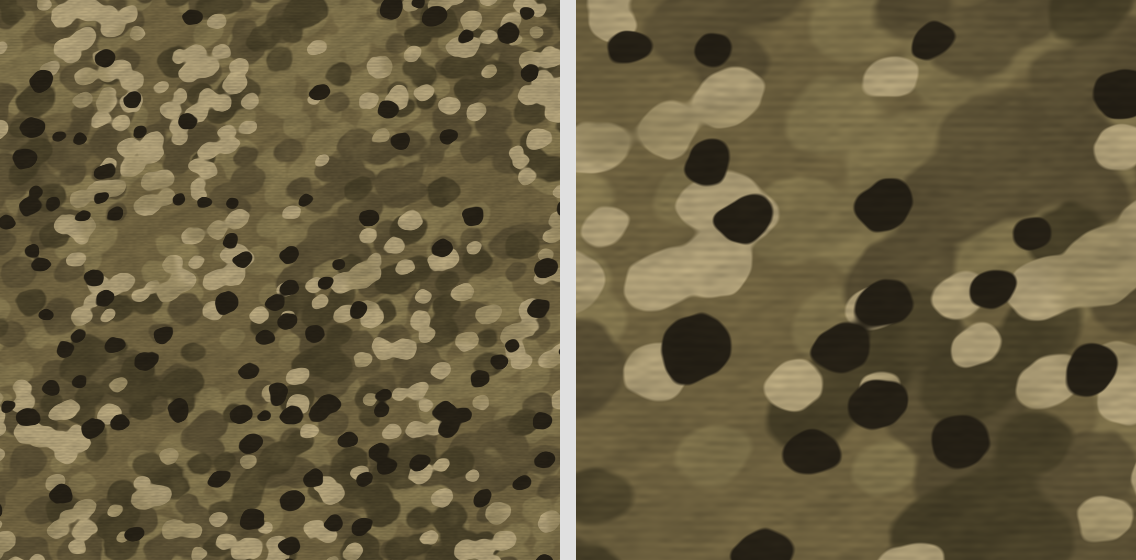
Left, the full canvas; right, a detail of the centre.
Give the GLSL for this pattern, as a WebGL 2 fragment shader.

```glsl
#version 300 es
precision highp float;

#define TOP_CELLS 26.0
#define UNDER_CELLS 23.0
#define TILT 0.35
#define STRETCH vec2(0.9, 1.12)
#define MERGE 10.0
#define WOBBLE 0.007
#define CRISP 0.0011
#define SOFT 0.0026
#define RIBS 190.0
#define WEAVE 0.06
#define BRUSH 0.20

uniform vec2 u_resolution;
out vec4 fragColor;

const vec3 BLACK = vec3(0.14, 0.12, 0.08);
const vec3 DARK  = vec3(0.27, 0.24, 0.15);
const vec3 BROWN = vec3(0.33, 0.29, 0.19);
const vec3 OLIVE = vec3(0.42, 0.37, 0.24);
const vec3 MOSS  = vec3(0.49, 0.44, 0.29);
const vec3 TAN   = vec3(0.66, 0.60, 0.45);

float hash(vec2 p) {
    return fract(sin(dot(p, vec2(127.1, 311.7))) * 43758.5453);
}

float noise(vec2 p) {
    vec2 i = floor(p), f = fract(p);
    f = f * f * (3.0 - 2.0 * f);
    return mix(mix(hash(i), hash(i + vec2(1, 0)), f.x),
               mix(hash(i + vec2(0, 1)), hash(i + vec2(1, 1)), f.x), f.y);
}

float fbm(vec2 p) {
    float sum = 0.0, amp = 0.5;
    for (int i = 0; i < 3; i++) {
        sum += amp * noise(p);
        p = p * 2.03 + 17.0;
        amp *= 0.5;
    }
    return sum / 0.875;
}

vec2 warp(vec2 p, float freq) {
    return vec2(noise(p * freq), noise(p * freq + 41.0)) - 0.5;
}

// Distance to clustered discs that melt into each other
float blobs(vec2 p, float cells, float density, vec2 radii, float seed) {
    vec2 q = p * cells + seed * 7.31;
    vec2 home = floor(q);
    float sum = 1e-4;
    for (int y = -1; y <= 1; y++) {
        for (int x = -1; x <= 1; x++) {
            vec2 cell = home + vec2(x, y);
            float cluster = smoothstep(0.45, 0.75, noise(cell * 0.37 + seed));
            if (hash(cell + seed) > density * mix(0.3, 2.4, cluster)) continue;
            vec2 jitter = vec2(hash(cell + 3.7 + seed), hash(cell + 9.2 + seed));
            float radius = mix(radii.x, radii.y, hash(cell + 5.1 + seed));
            float dist = length(q - cell - mix(vec2(0.1), vec2(0.9), jitter)) - radius;
            sum += exp(-MERGE * dist);
        }
    }
    return -log(sum) / (MERGE * cells);
}

float cover(float dist, float softness) {
    float edge = max(softness, 0.7 / u_resolution.y);
    return 1.0 - smoothstep(-edge, edge, dist);
}

void main() {
    vec2 uv = gl_FragCoord.xy / u_resolution.y;

    // Tilted, slightly flattened space with wobbling outlines
    float c = cos(TILT), s = sin(TILT);
    vec2 along = mat2(c, -s, s, c) * uv;
    vec2 p = along * STRETCH;
    p += WOBBLE * warp(uv, 38.0) + 0.3 * WOBBLE * warp(uv, 110.0);

    // Broad undercoat, softly overlapping
    vec2 broad = vec2(0.38, 0.74), small = vec2(0.28, 0.56);
    float wash = mix(0.75, 1.0, smoothstep(0.3, 0.6, fbm(uv * 22.0)));
    vec3 color = OLIVE;
    color = mix(color, MOSS, wash * cover(blobs(p, UNDER_CELLS, 0.80, broad, 11.0), SOFT));
    color = mix(color, BROWN, wash * cover(blobs(p, UNDER_CELLS, 0.47, broad, 23.0), SOFT));
    color = mix(color, DARK, wash * cover(blobs(p, UNDER_CELLS, 0.26, broad, 37.0), SOFT));

    // Crisp light and black patches
    vec3 light = mix(TAN, MOSS, 0.45 * smoothstep(0.55, 0.8, noise(uv * 17.0 + 5.0)));
    color = mix(color, light, cover(blobs(p, TOP_CELLS, 0.36, small, 53.0), CRISP));
    color = mix(color, BLACK, cover(blobs(p, TOP_CELLS, 0.14, small, 71.0), CRISP));

    // Slanted brush marks and woven ribs
    float strokes = fbm(along * vec2(28.0, 85.0)) - 0.5;
    float thread = sin(6.2832 * RIBS * (uv.y + 0.002 * noise(uv * 35.0)));
    float grain = noise(uv * vec2(150.0, 380.0)) - 0.5;
    color *= 1.0 + BRUSH * strokes + WEAVE * (0.5 * thread + 1.5 * grain);

    fragColor = vec4(color, 1.0);
}
```
